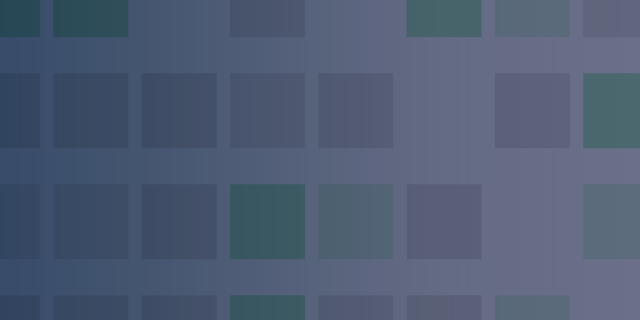
This background is drawn by a WebGL 2 fragment shader. Its source:

```glsl
#version 300 es
precision highp float;
// Dim blue-to-mauve gradient under a grid of translucent square tiles.
// Most tiles darken the gradient, some tint it green in regular runs,
// and a diagonal stays clear; faint vertical bands vary the gradient.

// Lengths are in canvas heights, measured from the upper left.
#define PITCH vec2(0.276, 0.347)
#define FIRST_CENTRE vec2(0.0078, -0.001)
#define TILE_HALF 0.1172
#define SHADE vec3(0.89, 0.89, 0.90)
#define GREEN_TINT vec3(0.71, 0.93, 0.81)
#define FAINT_GREEN 0.48
#define BAND_RATE 11.0
#define BAND_AMOUNT 0.018

// Green runs for each row: first column, period, length, last vivid column
#define RUN_START vec4(0.0, 7.0, 3.0, 3.0)
#define RUN_PERIOD vec4(5.0, 8.0, 4.0, 3.0)
#define RUN_LENGTH vec4(2.0, 1.0, 2.0, 1.0)
#define VIVID_UNTIL vec4(5.0, 7.0, 3.0, 3.0)

uniform vec2 u_resolution;
out vec4 fragColor;

float hash(vec2 p) {
    vec3 q = fract(vec3(p.xyx) * 0.1031);
    q += dot(q, q.yzx + 33.33);
    return fract((q.x + q.y) * q.z);
}

// One-dimensional gradient noise, roughly -0.5 to 0.5
float gradientNoise(float x) {
    float cell = floor(x);
    float t = x - cell;
    float slopeA = hash(vec2(cell, 7.0)) * 2.0 - 1.0;
    float slopeB = hash(vec2(cell + 1.0, 7.0)) * 2.0 - 1.0;
    float fade = t * t * t * (t * (t * 6.0 - 15.0) + 10.0);
    return mix(slopeA * t, slopeB * (t - 1.0), fade);
}

// Horizontal gradient, x from 0 to 1
vec3 backdrop(float x) {
    vec3 navy = vec3(0.210, 0.295, 0.410);
    vec3 slate = vec3(0.275, 0.338, 0.440);
    vec3 dusk = vec3(0.390, 0.418, 0.515);
    vec3 mauve = vec3(0.420, 0.438, 0.538);
    vec3 color = mix(navy, slate, smoothstep(-0.08, 0.3, x));
    color = mix(color, dusk, clamp((x - 0.24) / 0.43, 0.0, 1.0));
    color = mix(color, mauve, clamp((x - 0.67) / 0.33, 0.0, 1.0));

    // Narrow bands drift between a greenish and a purplish cast
    float band = gradientNoise(x * BAND_RATE)
               + 0.4 * gradientNoise(x * BAND_RATE * 4.0 + 19.0);
    return color + BAND_AMOUNT * band * vec3(-0.5, 0.6, -0.6);
}

// Factor by which the tile at (column, row) multiplies the backdrop
vec3 tileFilter(vec2 id) {
    int row = int(clamp(id.y, 0.0, 3.0));
    float along = id.x - RUN_START[row];
    bool green = along >= 0.0
              && mod(along, RUN_PERIOD[row]) < RUN_LENGTH[row] - 0.5;
    if (green) {
        float strength = id.x <= VIVID_UNTIL[row] ? 1.0 : FAINT_GREEN;
        return mix(vec3(1.0), GREEN_TINT, strength);
    }

    // The diagonal and every other tile of the top row are clear
    bool onDiagonal = abs(id.x - id.y - 4.0) < 0.5;
    bool topGap = row == 0 && mod(id.x, 2.0) < 0.5;
    if (onDiagonal || topGap) return vec3(1.0);
    return mix(vec3(1.0), SHADE, mix(0.75, 1.05, hash(id + 3.0)));
}

void main() {
    vec2 p = gl_FragCoord.xy / u_resolution.y;
    p.y = 1.0 - p.y;
    vec3 color = backdrop(gl_FragCoord.x / u_resolution.x);

    // Nearest tile and its smoothed square
    vec2 id = floor((p - FIRST_CENTRE) / PITCH + 0.5);
    vec2 offset = abs(p - FIRST_CENTRE - id * PITCH);
    float edge = max(offset.x, offset.y) - TILE_HALF;
    float coverage = clamp(0.5 - edge * u_resolution.y, 0.0, 1.0);

    color *= mix(vec3(1.0), tileFilter(id), coverage);
    fragColor = vec4(color, 1.0);
}
```
